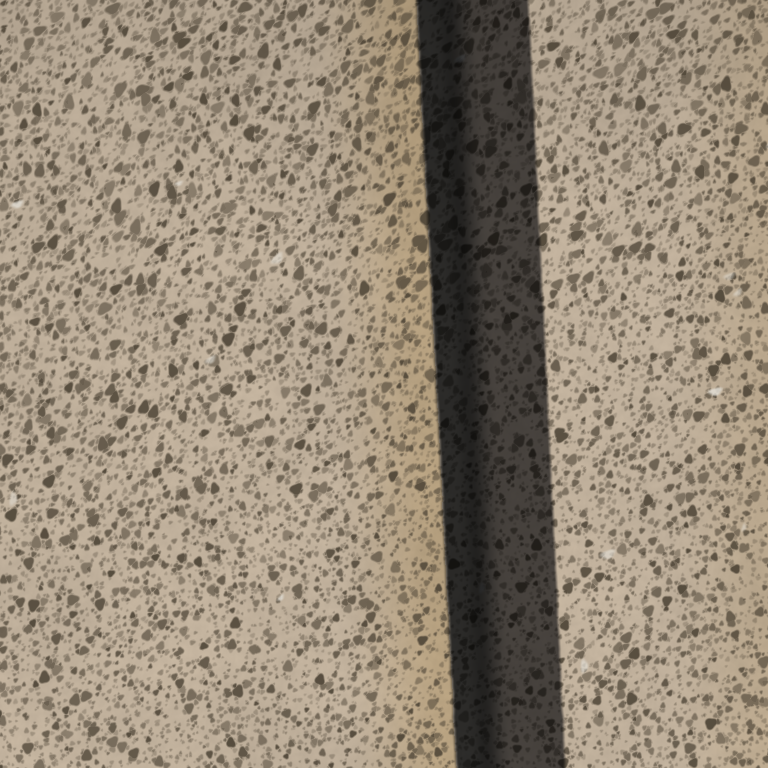
Write a three.js fragment shader that draws this texture.

```glsl
// Porous beige stone crossed by a dark, slightly slanted groove of shadow.
varying vec2 vUv;

const vec3 STONE = vec3(0.755, 0.693, 0.612);
const vec3 WARM_STONE = vec3(0.715, 0.630, 0.500);
const vec3 PORE = vec3(0.300, 0.265, 0.210);
const vec3 FLECK = vec3(0.90, 0.89, 0.86);
const vec3 WALL_SHADE = vec3(0.225, 0.240, 0.260);
const vec3 FLOOR_SHADE = vec3(0.365, 0.370, 0.390);

vec3 hash3(vec2 cell) {
  vec3 q = fract(cell.xyx * vec3(0.1031, 0.1030, 0.0973));
  q += dot(q, q.yxz + 33.33);
  return fract((q.xxy + q.yzz) * q.zyx);
}

mat2 rotation(float angle) {
  float c = cos(angle), s = sin(angle);
  return mat2(c, -s, s, c);
}

// Scattered oval spots, one per cell; returns the strongest coverage.
float spots(vec2 p, float presence, vec2 radii, float stretch, float tilt, float soft) {
  vec2 cell = floor(p);
  float cover = 0.0;
  for (int j = -1; j <= 1; j++) {
    for (int i = -1; i <= 1; i++) {
      vec2 id = cell + vec2(float(i), float(j));
      vec3 place = hash3(id);
      vec3 kind = hash3(id + 71.7);
      vec2 d = rotation(tilt + (kind.x - 0.5) * 1.3) * (p - id - place.xy);
      d.x /= stretch;
      float angle = atan(d.y, d.x + 0.0001);
      float radius = mix(radii.x, radii.y, kind.y * kind.y);
      radius *= 1.0 + 0.13 * sin(angle * 3.0 + place.z * 6.28);
      float inside = 1.0 - smoothstep(radius - soft, radius + soft, length(d));
      float strength = mix(0.5, 1.0, kind.z) * step(place.z, presence);
      cover = max(cover, inside * strength);
    }
  }
  return cover;
}

// Broad drifting waves, about -1 to 1.
float waves(vec2 p) {
  float sum = 0.0, weight = 0.5;
  for (int i = 0; i < 4; i++) {
    sum += weight * sin(p.x + 1.7 * sin(p.y * 0.8)) * cos(p.y + sin(p.x * 0.7));
    p = rotation(0.9) * p * 1.9 + 2.3;
    weight *= 0.55;
  }
  return sum;
}

vec3 stoneColor(vec2 p, float leftEdge) {
  // Warm staining beside the groove and a softly uneven face.
  float nearGroove = smoothstep(leftEdge - 0.15, leftEdge, p.x);
  float farRight = smoothstep(0.86, 1.02, p.x) * 0.5;
  vec3 color = mix(STONE, WARM_STONE, max(nearGroove * (1.0 - step(leftEdge, p.x)), farRight));
  color *= 1.0 + 0.035 * waves(p * 13.0) + 0.025 * waves(p * 160.0);
  color *= 1.0 - 0.07 * smoothstep(0.6, 1.1, p.y);

  // Pores lengthen towards the upper left.
  float drift = smoothstep(0.1, 0.9, p.y - 0.4 * p.x + 0.15);
  float stretch = mix(1.2, 1.6, drift);
  vec2 bent = p + 0.003 * vec2(sin(p.y * 23.0), sin(p.x * 19.0));
  float large = spots(bent * 57.0, 0.60, vec2(0.14, 0.39), stretch, 1.05, 0.09);
  float medium = spots(bent * 82.0 + 17.0, 0.62, vec2(0.14, 0.36), stretch, 1.0, 0.13);
  float fine = spots(bent * 125.0 + 43.0, 0.60, vec2(0.15, 0.38), stretch, 0.85, 0.18);
  float cover = max(large * 0.92, max(medium * 0.76, fine * 0.42));
  color = mix(color, PORE, cover);

  // Rare pale mineral flecks.
  float fleck = spots(p * 24.0 + 9.0, 0.022, vec2(0.06, 0.13), 1.8, 0.9, 0.05);
  return mix(color, FLECK, fleck * 0.8);
}

// Light left by the groove: cool wall, dark crease, paler floor.
vec3 grooveLight(float across) {
  vec3 light = mix(WALL_SHADE, FLOOR_SHADE, smoothstep(0.22, 0.55, across));
  float crease = (across - 0.30) / 0.10;
  return light * (1.0 - 0.25 * exp(-crease * crease));
}

void main() {
  vec2 p = vUv;
  float ripple = 0.0012 * waves(vec2(p.y * 70.0, 1.0));
  float leftEdge = 0.594 - 0.052 * p.y + ripple;
  float rightEdge = 0.736 - 0.048 * p.y - ripple;

  vec3 color = stoneColor(p, leftEdge);
  float across = (p.x - leftEdge) / (rightEdge - leftEdge);
  float groove = smoothstep(leftEdge - 0.004, leftEdge + 0.004, p.x)
    * (1.0 - smoothstep(rightEdge - 0.003, rightEdge + 0.003, p.x));
  color *= mix(vec3(1.0), grooveLight(across), groove);

  gl_FragColor = vec4(color, 1.0);
}
```
